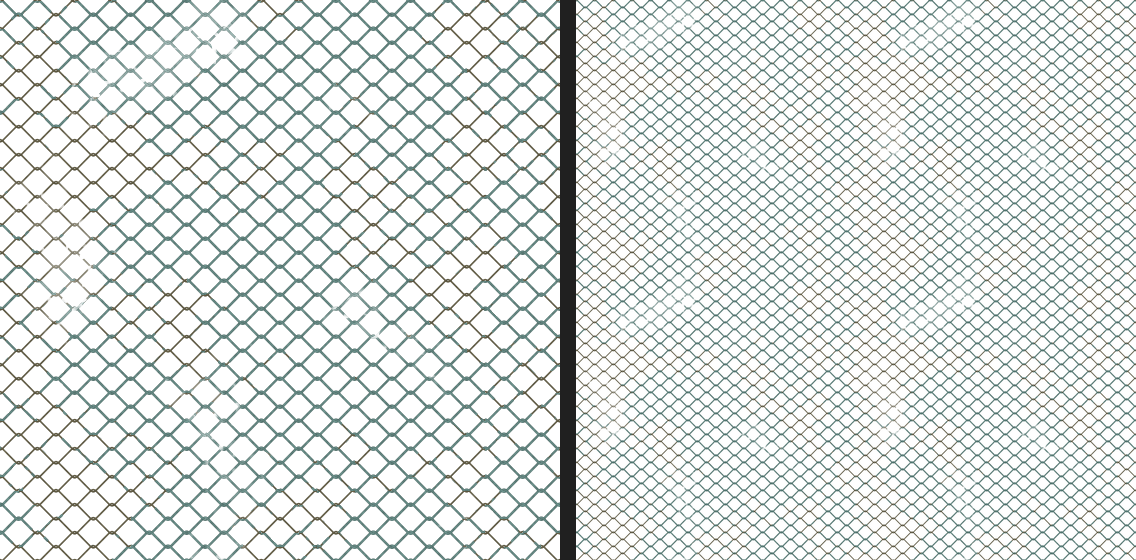
Left: one tile. Right: repeated 2 by 2.
A three.js fragment shader for this pattern:

```glsl
#define REPEATS vec2(15.0, 20.0)
#define KNOT_SHIFT 0.0013
#define ARM vec2(0.0056, 0.0013)
#define TWIST 0.0019
#define COAT_RADIUS 0.0021
#define RUST_RADIUS 0.0014
#define RUST_LEVEL 0.18
#define FADE_LEVEL 0.22
#define COAT vec3(0.36, 0.49, 0.47)
#define RUST vec3(0.35, 0.33, 0.24)
#define PAPER vec3(1.0)
#define TAU 6.2831853

varying vec2 vUv;

float hash(vec2 p) {
  return fract(sin(dot(p, vec2(127.1, 311.7))) * 43758.55);
}

// Gradient noise that wraps after a whole number of cells
float corner(vec2 cell, vec2 offset, float period, float seed) {
  float angle = TAU * hash(mod(cell, period) + seed);
  return dot(vec2(cos(angle), sin(angle)), offset);
}

float noise(vec2 uv, float period, float seed) {
  vec2 p = uv * period;
  vec2 i = floor(p);
  vec2 f = p - i;
  vec2 u = f * f * f * (f * (f * 6.0 - 15.0) + 10.0);
  vec2 e = vec2(1.0, 0.0);
  float low = mix(corner(i, f, period, seed), corner(i + e.xy, f - e.xy, period, seed), u.x);
  float high = mix(corner(i + e.yx, f - e.yx, period, seed), corner(i + e.xx, f - e.xx, period, seed), u.x);
  return mix(low, high, u.y);
}

float segment(vec2 p, vec2 a, vec2 b) {
  vec2 ab = b - a;
  return length(p - a - ab * clamp(dot(p - a, ab) / dot(ab, ab), 0.0, 1.0));
}

// Distance to a wire that dips through the knot and rises to both sides
float strand(vec2 p) {
  p.x = abs(p.x);
  float bend = acos(-ARM.y / TWIST) / ARM.x;
  float x = min(p.x, ARM.x);
  float slope = TWIST * bend * sin(bend * x);
  float rise = (p.y + TWIST * cos(bend * x)) / sqrt(1.0 + slope * slope);
  float dip = length(vec2(p.x - x, rise));
  return min(dip, segment(p, ARM, 0.5 / REPEATS - ARM));
}

// Lays a round wire over the colour below it
vec3 layWire(vec3 below, vec3 tint, float dist, float radius, float pixel) {
  float edge = clamp(dist / radius, 0.0, 1.0);
  vec3 wire = tint * mix(1.1, 0.8, edge * edge);
  return mix(below, wire, clamp((radius - dist) / pixel + 0.5, 0.0, 1.0));
}

void main() {
  float pixel = fwidth(vUv.x);

  // Nearest knot of the two staggered lattices
  vec2 q = (vUv + vec2(0.0, KNOT_SHIFT)) * REPEATS;
  vec2 even = (fract(q + 0.5) - 0.5) / REPEATS;
  vec2 odd = (fract(q) - 0.5) / REPEATS;
  vec2 p = dot(even, even) < dot(odd, odd) ? even : odd;

  // Rust: broad patches, a share per link, and ragged ends
  float link = hash(mod(floor(q * 2.0), REPEATS * 2.0) + 7.0) - 0.5;
  float ragged = noise(vUv, 56.0, 3.0);
  float patches = noise(vUv, 5.0, 11.0) + 0.5 * noise(vUv, 10.0, 29.0);
  patches -= 0.16 * cos(TAU * (vUv.x - 0.47));
  float rust = smoothstep(-0.03, 0.03, patches + 0.5 * link + 0.45 * ragged - RUST_LEVEL);

  // Wear: bleached areas with flakes missing from the wire
  float worn = smoothstep(0.0, 0.3, noise(vUv, 4.0, 47.0) + 0.3 * ragged - FADE_LEVEL);
  float flake = smoothstep(0.2, 0.32, noise(vUv, 72.0, 61.0)) * worn;

  float grain = 1.0 + 0.2 * noise(vUv, 160.0, 5.0);
  vec3 tint = mix(COAT, RUST, rust) * grain;
  tint = mix(tint, PAPER, 0.3 * worn);
  float radius = mix(COAT_RADIUS, RUST_RADIUS, rust);

  // The two strands swap order across the knot
  float upper = strand(p);
  float lower = strand(vec2(p.x, -p.y));
  float under = p.x < 0.0 ? lower : upper;
  float over = p.x < 0.0 ? upper : lower;
  vec3 color = layWire(PAPER, tint, under, radius, pixel);
  color = layWire(color, tint, over, radius, pixel);

  gl_FragColor = vec4(mix(color, PAPER, flake), 1.0);
}
```
